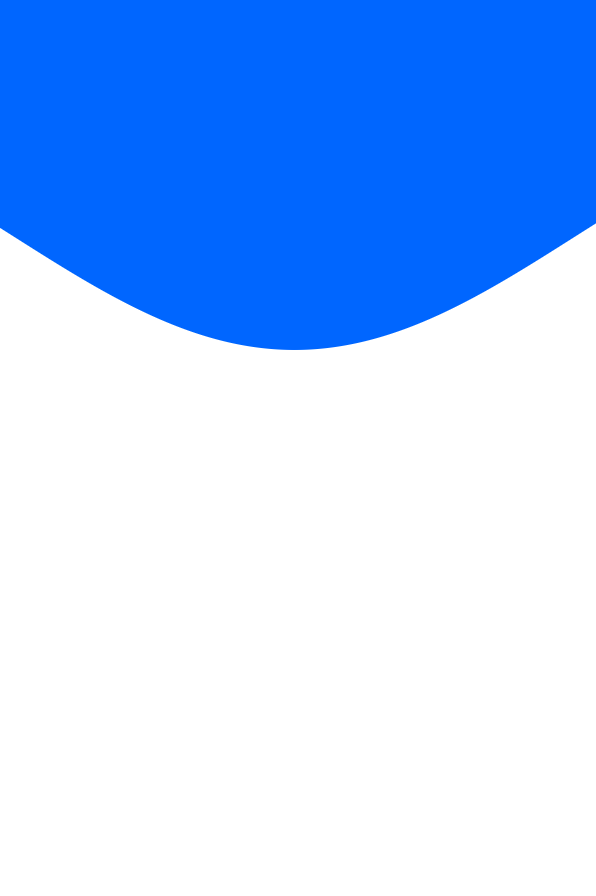
Give the GLSL for this background, as a Shadertoy shader.

```glsl
void mainImage(out vec4 fragColor, in vec2 fragCoord) {
    vec2 uv = fragCoord / iResolution.xy;
    vec3 white = vec3(1.0);
    vec3 blue = vec3(0.0, 0.4, 1.0);

    // Lower rim of the blue field: a shallow cosine bowl
    float phase = 3.34 * (uv.x - 0.494);
    float rim = 0.6094 + 0.1263 * (1.0 - cos(phase));

    // Height above the rim in pixels, corrected for its slope
    float slope = 0.1263 * 3.34 * sin(phase) * iResolution.y / iResolution.x;
    float edge = (uv.y - rim) * iResolution.y / sqrt(1.0 + slope * slope);
    float coverage = clamp(edge + 0.5, 0.0, 1.0);

    fragColor = vec4(mix(white, blue, coverage), 1.0);
}
```
